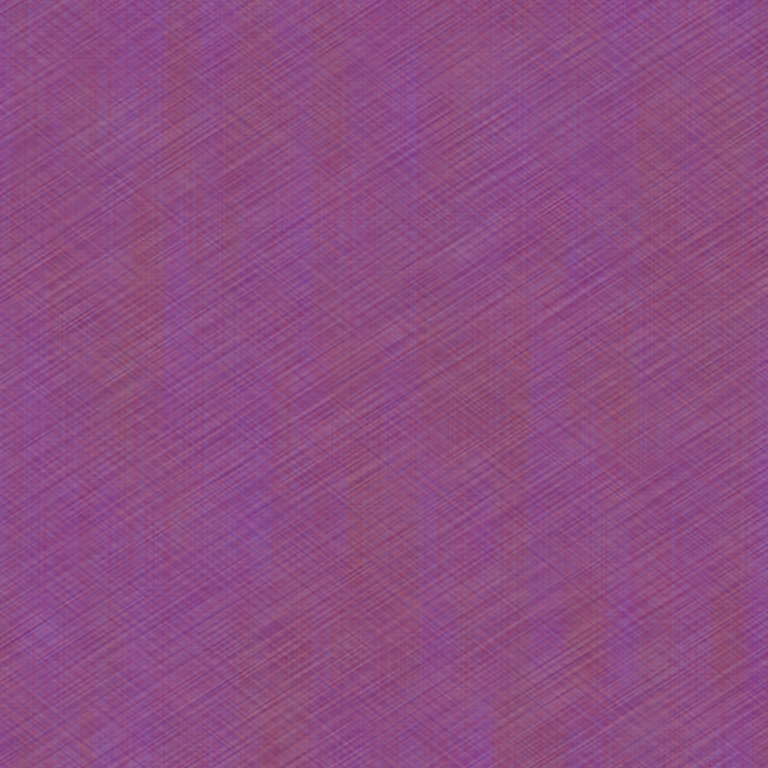
This texture is drawn by a three.js fragment shader. Its source:

```glsl
// Brushed magenta cloth: fine streaks in two slanted directions and along the
// upright thread, laid over soft violet and russet columns.
// Every layer is value noise, rotated and stretched along its own direction.

varying vec2 vUv;

float hash(vec2 p) {
  return fract(sin(dot(p, vec2(127.1, 311.7))) * 43758.5453);
}

// Smooth value noise from -1 to 1
float noise(vec2 p) {
  vec2 cell = floor(p);
  vec2 f = fract(p);
  f = f * f * (3.0 - 2.0 * f);
  float low = mix(hash(cell), hash(cell + vec2(1.0, 0.0)), f.x);
  float high = mix(hash(cell + vec2(0.0, 1.0)), hash(cell + vec2(1.0, 1.0)), f.x);
  return mix(low, high, f.y) * 2.0 - 1.0;
}

// Streaks along an angle; density counts them along and across.
// Subtracting the neighbours keeps them thin and free of wide bands.
float streaks(vec2 p, float angle, vec2 density, float seed) {
  vec2 along = vec2(cos(angle), sin(angle));
  vec2 q = vec2(dot(p, along), dot(p, vec2(-along.y, along.x))) * density + seed;
  float beside = noise(q + vec2(0.0, 1.4)) + noise(q - vec2(0.0, 1.4));
  return noise(q) - 0.18 * beside;
}

// Upright columns with crisp sides that fade in and out lengthwise
float columns(vec2 p, float count, float seed) {
  float x = p.x * count;
  float side = smoothstep(0.4, 0.6, fract(x));
  float left = noise(vec2(floor(x) + seed, p.y * 6.0 + seed));
  float right = noise(vec2(floor(x) + 1.0 + seed, p.y * 6.0 + seed));
  return mix(left, right, side);
}

void main() {
  vec2 p = vUv;
  vec3 color = vec3(0.557, 0.307, 0.509);

  // Broad hue drift: positive is violet, negative is russet
  float hue = 0.6 * columns(p, 21.0, 5.0) + 0.35 * columns(p, 43.0, 61.0);
  hue += 0.2 * noise(p * vec2(11.0, 7.0) + 19.0);
  color += hue * vec3(-0.006, -0.007, 0.054);

  // Soft cloudy shading
  float cloud = 0.6 * noise(p * 13.0 + 83.0) + 0.7 * noise(p * 28.0 + 47.0);
  color += cloud * vec3(0.001, 0.013, -0.001);

  // Rising strokes, the strongest, with patches of heavier brushing
  float pressure = 0.95 + 0.25 * noise(p * 11.0 + 29.0);
  float rising = streaks(p, 0.56, vec2(15.0, 390.0), 11.0);
  float risingWide = streaks(p, 0.56, vec2(13.0, 210.0), 131.0);
  color += (rising + 0.3 * risingWide) * pressure * vec3(0.032, 0.050, 0.032);
  float risingTint = streaks(p, 0.56, vec2(14.0, 340.0), 71.0);
  color += risingTint * vec3(0.019, -0.004, -0.020);

  // Falling strokes, fainter
  float falling = streaks(p, -0.66, vec2(15.0, 390.0), 23.0);
  color += falling * vec3(0.022, 0.032, 0.018);
  float fallingTint = streaks(p, -0.66, vec2(14.0, 320.0), 97.0);
  color += fallingTint * vec3(0.017, 0.0, -0.020);

  // Fine upright and level threads
  float upright = streaks(p, 1.5708, vec2(7.0, 370.0), 41.0);
  color += upright * vec3(-0.011, 0.020, 0.026);
  float level = streaks(p, 0.0, vec2(15.0, 370.0), 53.0);
  color += level * vec3(0.013, 0.013, 0.008);

  gl_FragColor = vec4(clamp(color, 0.0, 1.0), 1.0);
}
```
